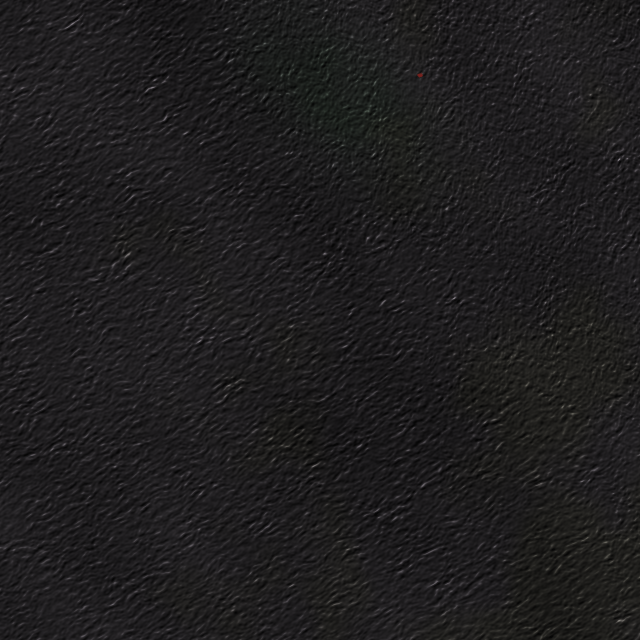
Give the GLSL for this texture, as a three.js fragment shader.

```glsl
// Black embossed leather: fine slanted wrinkles that turn to steeper pebbles at the
// upper right. Stretched gradient noise forms a height field, lit from the upper left,
// over soft drifts of tone and tint, one green stain and one tiny red fleck.

varying vec2 vUv;

const vec3 LEATHER = vec3(0.121, 0.114, 0.118);
const vec3 COOL_TINT = vec3(-0.001, 0.000, 0.003);
const vec3 OLIVE_TINT = vec3(0.001, 0.005, -0.008);
const vec3 GREEN_STAIN = vec3(-0.020, 0.010, -0.018);
const vec3 RED_FLECK = vec3(0.52, 0.13, 0.11);

const float WRINKLE_ANGLE = 0.56;               // radians above horizontal
const float PEBBLE_ANGLE = 1.00;
const vec2 WRINKLE_FREQ = vec2(58.0, 124.0);    // cells along and across the grain
const vec2 PEBBLE_FREQ = vec2(88.0, 124.0);
const vec2 LIGHT_STEP = vec2(-0.0017, 0.0027);  // toward the light
const float RELIEF = 0.100;
const float GLINT = 0.36;
const float GLINT_START = 0.22;
const float TOOTH = 0.026;                      // finest surface grit
const float DRIFT = 0.028;

const vec2 STAIN_CENTER = vec2(0.52, 0.86);
const vec2 FLECK_CENTER = vec2(0.656, 0.883);
const float FLECK_RADIUS = 0.0050;

// Sineless hash, two values in -1..1
vec2 hash22(vec2 p) {
  vec3 q = fract(vec3(p.xyx) * vec3(0.1031, 0.1030, 0.0973));
  q += dot(q, q.yzx + 33.33);
  return fract((q.xx + q.yz) * q.zy) * 2.0 - 1.0;
}

float cornerSlope(vec2 cell, vec2 offset) {
  vec2 g = hash22(cell);
  return dot(g * inversesqrt(dot(g, g) + 0.001), offset);
}

// Gradient noise, roughly -0.7..0.7
float noise(vec2 p) {
  vec2 i = floor(p);
  vec2 f = p - i;
  vec2 s = f * f * f * (f * (f * 6.0 - 15.0) + 10.0);
  vec2 e = vec2(1.0, 0.0);
  float low = mix(cornerSlope(i, f), cornerSlope(i + e, f - e), s.x);
  float high = mix(cornerSlope(i + e.yx, f - e.yx), cornerSlope(i + 1.0, f - 1.0), s.x);
  return mix(low, high, s.y);
}

vec2 rotate(vec2 p, float angle) {
  float c = cos(angle);
  float s = sin(angle);
  return vec2(c * p.x + s * p.y, c * p.y - s * p.x);
}

float fbm(vec2 p) {
  float sum = 0.0;
  float amp = 1.0;
  for (int i = 0; i < 3; i++) {
    sum += amp * noise(p);
    p = rotate(p, 0.6) * 2.1 + 17.3;
    amp *= 0.5;
  }
  return sum;
}

// Two octaves of grain stretched along one direction
float grain(vec2 p, float angle, vec2 freq) {
  vec2 q = rotate(p, angle) * freq + 200.0;
  return noise(q) + 0.5 * noise(rotate(q, 0.2) * vec2(2.2, 1.8) + 41.7);
}

// Height of the hide, blending wrinkles into pebbles
float hideHeight(vec2 p, float pebble) {
  vec2 bend = vec2(noise(p * 27.0 + 5.0), noise(p * 27.0 + 61.0));
  p += 0.006 * bend;
  float wrinkles = grain(p, WRINKLE_ANGLE, WRINKLE_FREQ);
  float pebbles = grain(p + 3.7, PEBBLE_ANGLE, PEBBLE_FREQ);
  return mix(wrinkles, pebbles, pebble) / length(vec2(1.0 - pebble, pebble));
}

void main() {
  vec2 p = vUv;

  // Lit relief: faces falling toward the light are bright, the steepest glint
  float pebble = smoothstep(0.75, 1.5, p.x + 0.8 * p.y + 0.25 * noise(p * 5.0));
  float slope = hideHeight(p, pebble) - hideHeight(p + LIGHT_STEP, pebble);
  slope *= 1.0 + 0.6 * noise(p * 18.0 + 9.0);
  float glint = max(slope - GLINT_START, 0.0);
  float tone = RELIEF * slope + GLINT * glint * glint;
  tone += TOOTH * noise(rotate(p, WRINKLE_ANGLE) * vec2(180.0, 270.0) + 77.0);

  // Broad worn patches and a darker diagonal band
  tone += DRIFT * fbm(rotate(p, -0.8) * vec2(3.0, 6.0) + 30.0);
  float band = dot(p - vec2(0.62, 0.45), vec2(0.85, 0.53));
  tone -= 0.013 * exp(-band * band * 90.0);

  // Tint drift and the green stain
  float warmth = smoothstep(0.1, 0.6, fbm(p * 4.0 + 80.0) + 0.5 * (p.x - p.y));
  vec3 color = LEATHER + mix(COOL_TINT, OLIVE_TINT, warmth);
  vec2 stainOffset = rotate(p - STAIN_CENTER, -0.75) / vec2(0.15, 0.085);
  float stain = exp(-dot(stainOffset, stainOffset)) * (0.75 + 0.5 * noise(p * 14.0));
  color += GREEN_STAIN * stain;
  color = max(color * (1.0 + tone / 0.117), vec3(0.025));

  // Tiny red fleck with a ragged edge
  float fleckDist = length(p - FLECK_CENTER) + 0.003 * noise(p * 240.0);
  float fleck = 1.0 - smoothstep(0.4 * FLECK_RADIUS, FLECK_RADIUS, fleckDist);
  color = mix(color, RED_FLECK, 0.85 * fleck);

  gl_FragColor = vec4(color, 1.0);
}
```
